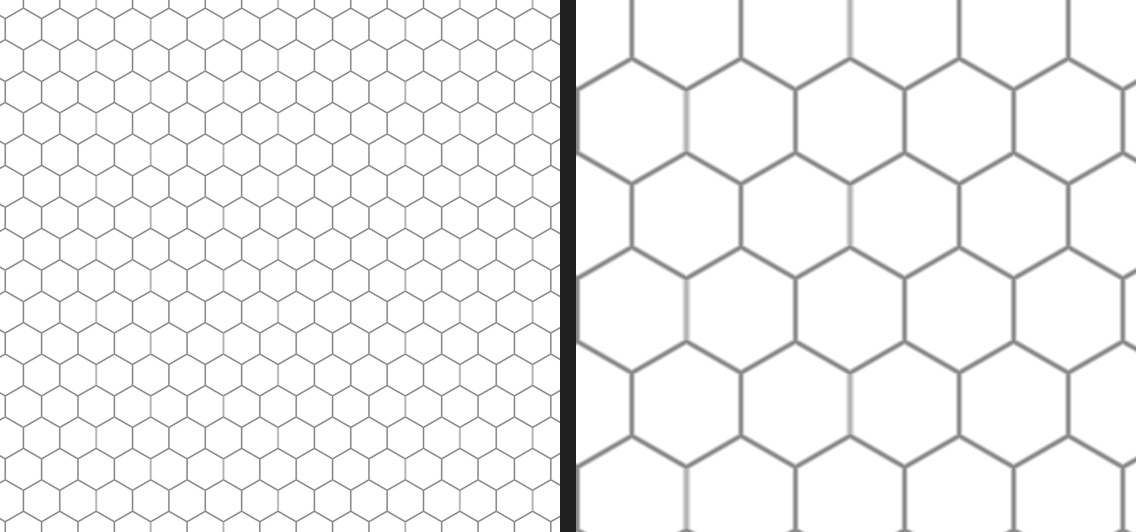
Left: the whole. Right: its middle third, enlarged.
This pattern is drawn by a Shadertoy shader. Its source:

```glsl
// Thin grey honeycomb grid on white, with some upright edges paler and softer.
#define COLUMNS 15.397           // cells across the canvas
#define ROWS 16.918              // cell rows down the canvas
#define FIRST_CENTRE vec2(0.644, 0.801) // from the top left, in cell widths
#define LINE_RADIUS 0.042        // soft half width of a line, in cell widths
#define LINE_GREY 0.52
#define PALE_GREY 0.70
#define PALE_WIDENING 1.25
#define PALE_PERIOD 3.4          // half columns between pale edges
#define PALE_SHARE 0.11          // half width of the pale band, in periods

const vec2 LATTICE = vec2(1.0, 1.7320508);

// Offset from the nearest centre of a pointy-topped hexagon.
vec2 hexOffset(vec2 p) {
    vec2 a = mod(p + 0.5 * LATTICE, LATTICE) - 0.5 * LATTICE;
    vec2 b = mod(p, LATTICE) - 0.5 * LATTICE;
    return dot(a, a) < dot(b, b) ? a : b;
}

// One on the upright edges that recur as pale, zero on the rest.
float paleColumn(float x) {
    float halfColumn = floor(2.0 * x + 1.5);
    float phase = (halfColumn - 5.0) / PALE_PERIOD + 0.03;
    return step(abs(fract(phase + 0.5) - 0.5), PALE_SHARE);
}

// Darkness of a soft line at distance d.
float softLine(float d, float radius, float grey) {
    return (1.0 - grey) * (1.0 - smoothstep(0.0, radius, d));
}

void mainImage(out vec4 fragColor, in vec2 fragCoord) {
    vec2 uv = fragCoord / iResolution.xy;
    uv.y = 1.0 - uv.y;
    vec2 p = uv * vec2(COLUMNS, ROWS * 0.5 * LATTICE.y) - FIRST_CENTRE;

    // Distances to the upright and slanted sides of the cell
    vec2 q = abs(hexOffset(p));
    float upright = 0.5 - q.x;
    float slanted = 0.5 - dot(q, 0.5 * LATTICE);

    // Keep lines at least a pixel wide so the edges stay smooth
    float radius = max(LINE_RADIUS, COLUMNS / iResolution.x);
    float pale = paleColumn(p.x);
    float uprightInk = softLine(upright, radius * mix(1.0, PALE_WIDENING, pale),
                                mix(LINE_GREY, PALE_GREY, pale));
    float slantedInk = softLine(slanted, radius, LINE_GREY);

    fragColor = vec4(vec3(1.0 - max(uprightInk, slantedInk)), 1.0);
}
```
